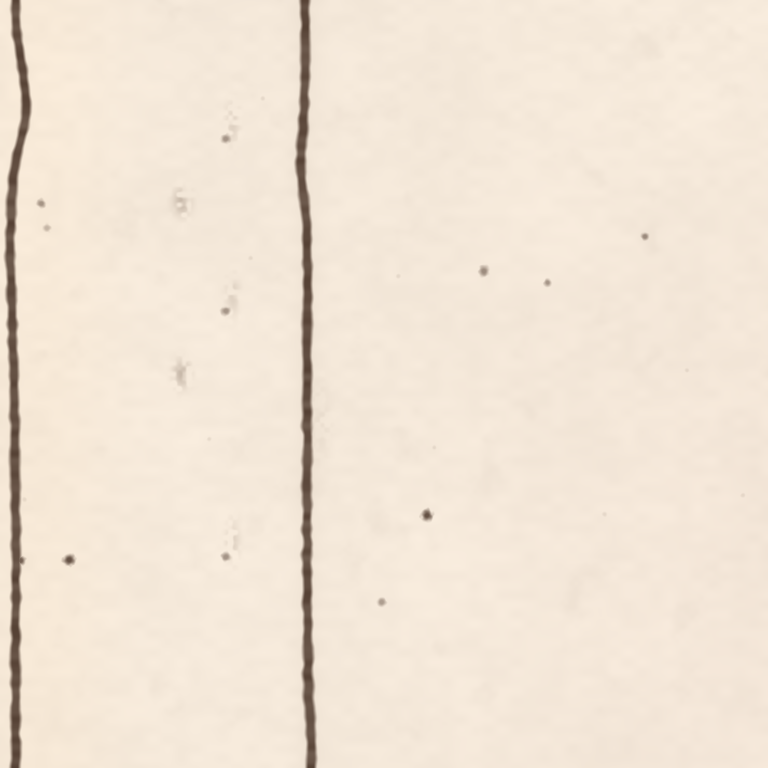
Give the GLSL for this texture, as a WebGL 2 fragment shader.

```glsl
#version 300 es
precision highp float;
uniform vec2 u_resolution;
out vec4 fragColor;

const vec3 PAPER = vec3(0.961, 0.914, 0.856);
const vec3 WARM_PAPER = vec3(0.972, 0.915, 0.842);
const vec3 ROSE_PAPER = vec3(0.954, 0.900, 0.845);
const vec3 STAIN = vec3(0.76, 0.70, 0.64);
const vec3 INK = vec3(0.33, 0.25, 0.20);

float hash(vec2 p) {
  return fract(sin(dot(p, vec2(127.1, 311.7))) * 43758.5453);
}

float noise(vec2 p) {
  vec2 i = floor(p), f = fract(p);
  f = f * f * (3.0 - 2.0 * f);
  return mix(mix(hash(i), hash(i + vec2(1, 0)), f.x),
             mix(hash(i + vec2(0, 1)), hash(i + vec2(1, 1)), f.x), f.y);
}

float fbm(vec2 p) {
  float sum = 0.0, amp = 0.5;
  for (int i = 0; i < 4; i++) {
    sum += amp * noise(p);
    p = p * 2.03 + 7.1;
    amp *= 0.5;
  }
  return sum;
}

float bump(float x, float center, float width) {
  float d = (x - center) / width;
  return exp(-d * d);
}

// Soft round dot with a slightly ragged outline
float speck(vec2 p, vec2 center, float radius) {
  float ragged = radius * (0.8 + 0.4 * noise(p * 260.0));
  return 1.0 - smoothstep(0.25 * ragged, 1.5 * ragged, length(p - center));
}

// Broken pale patch of ink
float smudge(vec2 p, vec2 center, vec2 size) {
  vec2 d = (p - center) / size;
  return exp(-dot(d, d)) * smoothstep(0.25, 0.8, noise(p * 150.0));
}

// Vertical pen stroke around the path x = pathX
float stroke(vec2 p, float pathX, float halfWidth, float seed) {
  float wobble = (noise(vec2(p.y * 65.0, seed)) - 0.5) * 0.0022;
  float width = halfWidth * (0.85 + 0.3 * noise(vec2(p.y * 90.0, seed + 5.0)));
  float d = abs(p.x - pathX - wobble);
  float tone = 0.84 + 0.16 * noise(vec2(p.y * 110.0, seed + 9.0));
  return tone * (1.0 - smoothstep(width * 0.45, width * 1.45, d));
}

float leftPath(float y) {
  return 0.0205 + 0.015 * bump(y, 0.865, 0.065) - 0.007 * bump(y, 0.67, 0.16);
}

float rightPath(float y) {
  return 0.4 - 0.003 * smoothstep(0.68, 0.76, y)
       - 0.0055 * bump(y, 0.795, 0.045) + 0.005 * bump(y, 0.0, 0.1);
}

// Sparse faint dots, one candidate per grid cell
float dust(vec2 p, float cells, float density) {
  vec2 cell = floor(p * cells);
  vec2 center = (cell + 0.2 + 0.6 * vec2(hash(cell), hash(cell + 17.0))) / cells;
  return step(1.0 - density, hash(cell + 41.0)) * speck(p, center, 0.0028);
}

vec3 paper(vec2 p) {
  vec3 color = mix(PAPER, WARM_PAPER, 0.8 * bump(p.x, 0.05, 0.1));
  color = mix(color, ROSE_PAPER, 0.8 * smoothstep(0.4, 1.0, p.x) * smoothstep(1.0, 0.3, p.y));
  color += 0.028 * (fbm(p * 7.0) - 0.47);
  color += 0.018 * (noise(p * vec2(55.0, 80.0)) - 0.5);
  return color;
}

void main() {
  vec2 p = gl_FragCoord.xy / u_resolution;
  vec3 color = paper(p);

  // Pale stains beside the right stroke and over the sheet
  float stain = 0.16 * smudge(p, vec2(0.418, 0.45), vec2(0.014, 0.05));
  stain += 0.09 * bump(p.x, rightPath(p.y), 0.018);
  stain += 0.10 * smoothstep(0.62, 0.85, fbm(p * 19.0));
  stain += 0.3 * dust(p, 13.0, 0.07);

  // Column of repeated marks with offset smudges
  float ink = 0.0;
  for (int i = 0; i < 3; i++) {
    float y = 0.819 - 0.224 * float(i) - (i == 2 ? 0.096 : 0.0);
    ink = max(ink, 0.5 * speck(p, vec2(0.294, y), 0.0055));
    stain += 0.45 * smudge(p, vec2(0.303, y + 0.02), vec2(0.009, 0.025));
    if (i < 2) stain += 0.9 * smudge(p, vec2(0.237, y - 0.082), vec2(0.011, 0.017));
  }
  color = mix(color, STAIN, clamp(stain, 0.0, 1.0));

  // Stronger ink spots
  ink = max(ink, 0.9 * speck(p, vec2(0.556, 0.329), 0.0068));
  ink = max(ink, 0.9 * speck(p, vec2(0.090, 0.271), 0.0068));
  ink = max(ink, 0.8 * speck(p, vec2(0.027, 0.270), 0.0055));
  ink = max(ink, 0.55 * speck(p, vec2(0.630, 0.647), 0.0062));
  ink = max(ink, 0.5 * speck(p, vec2(0.713, 0.632), 0.0042));
  ink = max(ink, 0.55 * speck(p, vec2(0.840, 0.692), 0.0045));
  ink = max(ink, 0.45 * speck(p, vec2(0.497, 0.216), 0.0052));
  ink = max(ink, 0.5 * speck(p, vec2(0.054, 0.735), 0.0052));
  ink = max(ink, 0.3 * speck(p, vec2(0.061, 0.703), 0.0050));

  // Two ruled strokes
  ink = max(ink, stroke(p, leftPath(p.y), 0.0062, 3.0));
  ink = max(ink, stroke(p, rightPath(p.y), 0.0062, 23.0));
  color = mix(color, INK, ink);

  fragColor = vec4(color, 1.0);
}
```
